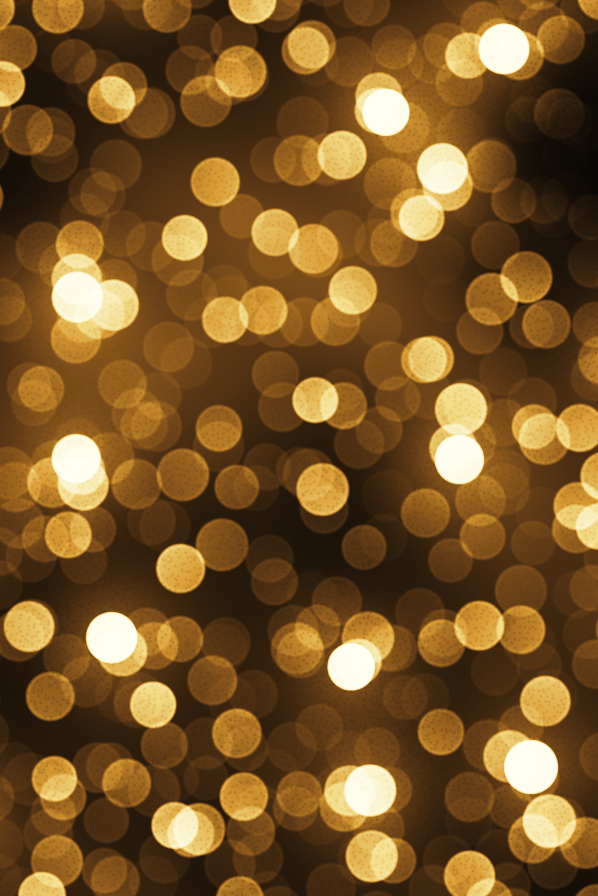
Give the GLSL for this background, as a Shadertoy shader.

```glsl
// Lengths are fractions of the canvas width.
const float EDGE = 0.0032;          // softness of the disc outline
const float RIM_GAIN = 0.22;        // extra light on the outline
const float SHADE_GAIN = 0.22;      // uneven light across a disc
const float SPECK_SCALE = 105.0;
const float SPECK_DEPTH = 0.14;
const float HALO_GAIN = 0.65;
const float COMPANION_LIGHT = 0.75; // dimmer disc tucked behind each lamp
const vec2 RADIUS = vec2(0.037, 0.044);
const vec2 DARK_CORNER = vec2(1.0, 1.25);

// Cell size, share of cells filled, least and greatest light
const vec4 FAINT_A = vec4(0.100, 0.80, 0.03, 0.17);
const vec4 FAINT_B = vec4(0.115, 0.85, 0.04, 0.20);
const vec4 AMBER   = vec4(0.130, 0.72, 0.20, 0.58);
const vec4 GOLD    = vec4(0.165, 0.66, 0.55, 1.30);
const vec4 LAMP    = vec4(0.330, 0.72, 1.80, 4.80);

const vec3 WARM_RAMP[7] = vec3[7](
    vec3(0.025, 0.018, 0.012),
    vec3(0.16, 0.105, 0.045),
    vec3(0.36, 0.22, 0.085),
    vec3(0.58, 0.365, 0.11),
    vec3(0.85, 0.61, 0.20),
    vec3(0.95, 0.86, 0.53),
    vec3(1.00, 1.00, 0.95));

vec3 hash3(vec2 p) {
    vec3 q = fract(p.xyx * vec3(0.1031, 0.1030, 0.0973));
    q += dot(q, q.yxz + 33.33);
    return fract((q.xxy + q.yzz) * q.zyx);
}

// Distance to the nearest scattered point
float cellular(vec2 p) {
    vec2 cell = floor(p);
    float nearest = 1.0;
    for (int y = -1; y <= 1; y++)
    for (int x = -1; x <= 1; x++) {
        vec2 id = cell + vec2(x, y);
        nearest = min(nearest, length(id + hash3(id + 211.0).xy - p));
    }
    return nearest;
}

// Evenly lit disc with a thin bright rim and a slanted shade
float disc(vec2 q, float radius, float angle) {
    float d = length(q);
    float edge = max(EDGE, 1.0 / iResolution.x);
    float fill = 1.0 - smoothstep(radius - edge, radius + edge, d);
    float rim = smoothstep(0.80, 0.95, d / radius);
    float slant = dot(q, vec2(cos(angle), sin(angle))) / radius;
    return fill * (1.0 + RIM_GAIN * rim + SHADE_GAIN * slant);
}

// One jittered grid of discs; glow adds halos and companions
float discLayer(vec2 p, vec4 layer, float seed, float glow) {
    vec2 cell = floor(p / layer.x);
    float light = 0.0;
    for (int y = -1; y <= 1; y++)
    for (int x = -1; x <= 1; x++) {
        vec2 id = cell + vec2(x, y);
        vec3 place = hash3(id + seed);
        vec3 look = hash3(id + seed + 57.0);
        if (place.z > layer.y) continue;
        vec2 q = p - (id + place.xy) * layer.x;
        float radius = mix(RADIUS.x, RADIUS.y, look.x);
        float angle = 6.2832 * look.z;
        light += mix(layer.z, layer.w, look.y) * disc(q, radius, angle);

        vec2 offset = radius * (0.3 + 0.7 * look.x) * vec2(cos(angle), sin(angle));
        float halo = pow(max(1.0 - length(q) / layer.x, 0.0), 4.0);
        light += glow * (COMPANION_LIGHT * disc(q - offset, radius, angle)
                       + HALO_GAIN * halo);
    }
    return light;
}

// Blurred glow, strongest a little above the middle
float haze(vec2 p) {
    float waves = sin(5.1 * p.x + 2.3 * sin(3.7 * p.y) + 0.6)
                + sin(7.3 * p.y - 2.1 * sin(4.3 * p.x) + 1.9)
                + 0.6 * sin(11.0 * p.x + 8.0 * p.y + 2.0 * sin(6.0 * p.y));
    vec2 q = (p - vec2(0.48, 0.95)) / vec2(0.60, 0.48);
    return (0.13 + 0.20 * exp(-dot(q, q))) * (1.0 + 0.27 * waves);
}

vec3 warmColour(float light) {
    float level = 6.0 * (1.0 - exp(-light));
    vec3 colour = WARM_RAMP[0];
    for (int i = 1; i < 7; i++)
        colour = mix(colour, WARM_RAMP[i], clamp(level - float(i - 1), 0.0, 1.0));
    return colour;
}

void mainImage(out vec4 fragColor, in vec2 fragCoord) {
    vec2 p = fragCoord / iResolution.x;

    // Discs from the dimmest to the brightest
    float light = discLayer(p, FAINT_A, 11.0, 0.0)
                + discLayer(p, FAINT_B, 83.0, 0.0)
                + discLayer(p, AMBER, 139.0, 0.0)
                + discLayer(p, GOLD, 307.0, 0.0)
                + discLayer(p, LAMP, 421.0, 1.0);

    // Fine specks on the discs
    float speck = 1.0 - smoothstep(0.10, 0.40, cellular(p * SPECK_SCALE));
    light *= 1.0 - SPECK_DEPTH * speck;
    light += haze(p);

    // Unlit corner
    light *= mix(0.12, 1.0, smoothstep(0.05, 0.30, length(p - DARK_CORNER)));
    fragColor = vec4(warmColour(light), 1.0);
}
```
